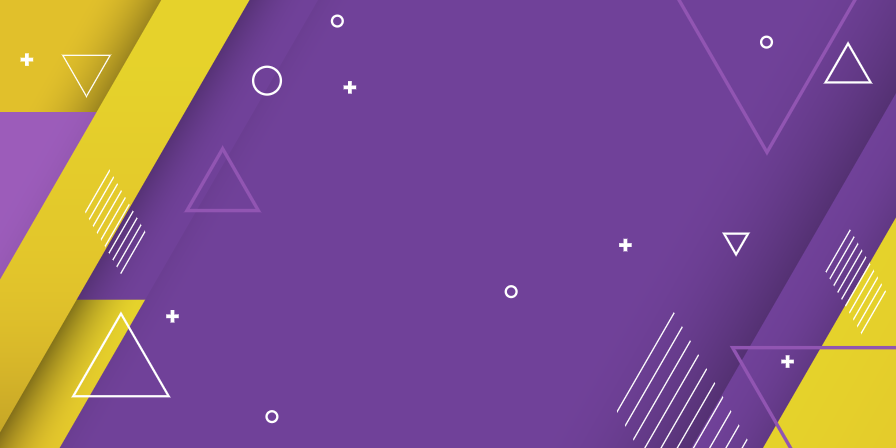
Give the GLSL for this background, as a Shadertoy shader.

```glsl
// Flat geometric backdrop: slanted yellow and purple panels with soft shadows,
// scattered with outlined triangles, rings, plus signs and hatching.
// Panels are cut along one 60 degree axis; ornaments are distance functions.

const vec3 PURPLE = vec3(0.44, 0.255, 0.60);
const vec3 GOLD   = vec3(0.88, 0.74, 0.17);
const vec3 LEMON  = vec3(0.90, 0.825, 0.17);
const vec3 ORCHID = vec3(0.61, 0.36, 0.73);
const vec3 WHITE  = vec3(1.0);

float pixel; // size of one pixel in canvas units

// Antialiased coverage of the region where d < 0
float cover(float d) { return clamp(0.5 - d / pixel, 0.0, 1.0); }

// Shade strongest at start, fading to none over the signed width
float shadow(float u, float start, float width, float strength) {
    float t = clamp((u - start) / width, 0.0, 1.0);
    return 1.0 - strength * (1.0 - t) * (1.0 - t);
}

// Equilateral triangle with inradius r; flip is 1 for up, -1 for down
float triangle(vec2 q, float r, float flip) {
    q.y *= flip;
    return max(abs(q.x) * 0.866 + q.y * 0.5, -q.y) - r;
}

float plusSign(vec2 q) {
    q = abs(q);
    return max(max(q.x, q.y) - 1.4, min(q.x, q.y) - 0.42);
}

// Ten parallel slanted strokes, stepping down to the right from the top end
float hatch(vec2 q, float len, float spacing) {
    float across = q.x - q.y * 0.577;
    float along = -q.x - q.y * 0.577;
    float k = clamp(round(across / spacing), 0.0, 9.0);
    float side = abs(across - k * spacing) * 0.866 - 0.15;
    return max(side, abs(along - 0.5 * len) - 0.5 * len);
}

vec3 panels(vec2 p) {
    // Where the slanted line through p meets the top edge
    float u = p.x + 0.577 * (100.0 - p.y);

    // Main field, darkening toward the right-hand fold
    vec3 col = PURPLE * shadow(u, 71.0, 9.0, 0.05);
    col *= shadow(u, 212.0, -36.0, 0.25);

    // Right fold and yellow corner
    vec3 fold = PURPLE * shadow(u, 228.0, -18.0, 0.14);
    col = mix(col, fold, cover((212.0 - u) * 0.866));
    vec3 corner = mix(LEMON, GOLD, clamp((u - 228.0) / 90.0, 0.0, 0.4));
    col = mix(col, corner, cover((228.0 - u) * 0.866));

    // Left fold: purple above, yellow below, under the band's shadow
    vec3 leftFold = PURPLE * shadow(u, 55.7, 14.0, 0.23);
    vec3 lowerGold = mix(GOLD, LEMON, clamp(p.x / 30.0, 0.0, 1.0));
    lowerGold *= shadow(u, 55.7, 15.0, 0.42);
    leftFold = mix(leftFold, lowerGold, cover(p.y - 33.1));
    col = mix(col, leftFold, cover((u - 71.0) * 0.866));

    // Bright diagonal band
    vec3 band = mix(GOLD, LEMON, clamp((p.y - 10.0) / 75.0, 0.0, 1.0));
    band *= shadow(p.y, 0.0, 45.0, 0.14);
    col = mix(col, band, cover((u - 55.7) * 0.866));

    // Upper-left corner and orchid block
    vec3 top = mix(GOLD, LEMON, 0.15) * shadow(u, 36.0, -17.0, 0.30);
    vec3 block = ORCHID * shadow(u, 36.0, -8.0, 0.04);
    vec3 cornerLeft = mix(block, top, cover(75.0 - p.y));
    return mix(col, cornerLeft, cover((u - 36.0) * 0.866));
}

void mainImage(out vec4 fragColor, in vec2 fragCoord) {
    // Canvas is 200 units wide and 100 high
    vec2 p = fragCoord / iResolution.xy * vec2(200.0, 100.0);
    pixel = 100.0 / iResolution.y;
    vec3 col = panels(p);

    // Orchid outlines: centre, inradius, direction
    vec4 tinted[3] = vec4[3](vec4(49.7, 57.6, 4.6, 1), vec4(171.2, 105.6, 19.8, -1),
                             vec4(215.5, -7.6, 30, -1));
    for (int i = 0; i < 3; i++) {
        vec4 t = tinted[i];
        float edge = abs(triangle(p - t.xy, t.z, t.w)) - 0.38;
        col = mix(col, mix(PURPLE, ORCHID, 0.75), cover(edge));
    }

    // White outlines, in the same layout
    vec4 white[4] = vec4[4](vec4(19.3, 84.6, 3.05, -1), vec4(189.3, 84.5, 2.9, 1),
                            vec4(164.3, 46.3, 1.55, -1), vec4(27, 17.7, 6.15, 1));
    float ink = 0.0;
    for (int i = 0; i < 4; i++) {
        vec4 t = white[i];
        float halfWidth = i == 0 ? 0.14 : 0.25;
        ink = max(ink, cover(abs(triangle(p - t.xy, t.z, t.w)) - halfWidth));
    }

    // Rings and plus signs
    vec2 rings[5] = vec2[5](vec2(59.6, 82), vec2(75.3, 95.3), vec2(171.1, 90.6),
                            vec2(114.1, 34.9), vec2(60.7, 7));
    vec2 pluses[5] = vec2[5](vec2(6, 86.7), vec2(78.1, 80.5), vec2(38.5, 29.4),
                             vec2(139.6, 45.3), vec2(175.8, 19.3));
    for (int i = 0; i < 5; i++) {
        float radius = i == 0 ? 3.1 : 1.2;
        ink = max(ink, cover(abs(length(p - rings[i]) - radius) - 0.26));
        ink = max(ink, cover(plusSign(p - pluses[i])));
    }

    // Hatching
    ink = max(ink, cover(hatch(p - vec2(24.5, 62.0), 10.9, 1.75)));
    ink = max(ink, cover(hatch(p - vec2(189.8, 48.7), 10.9, 1.75)));
    ink = max(ink, cover(hatch(p - vec2(150.5, 30.2), 25.5, 3.62)));

    fragColor = vec4(mix(col, WHITE, ink), 1.0);
}
```
